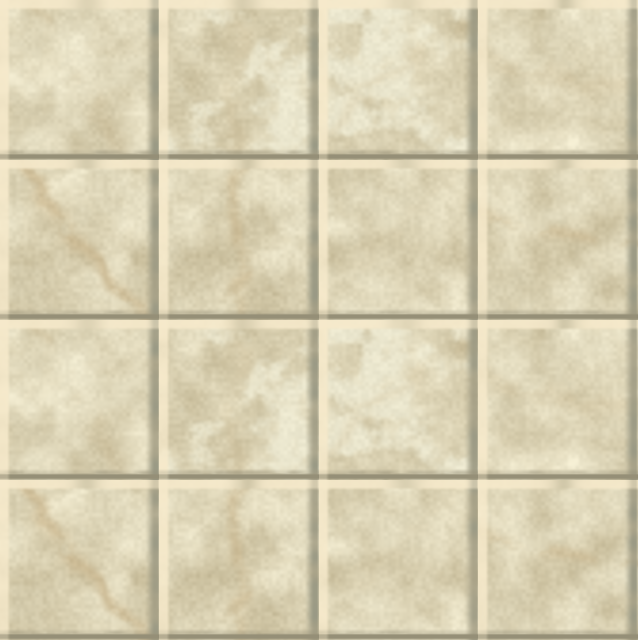
Write a Shadertoy shader that draws this texture.

```glsl
// Square beige marble tiles with a cream bevel at left and top, a grey one at right and bottom.
// Layered value noise makes clouds, grain, pale patches and tan veins;
// the marbling differs from tile to tile and recurs every second row.

#define TILES 4.0
#define ROW_PERIOD 2.0
#define LIGHT_WIDTH 0.055
#define SHADE_WIDTH 0.095
#define CLOUD_CONTRAST 0.25
#define GRAIN_CONTRAST 0.045
#define STONE vec3(0.860, 0.825, 0.705)
#define PALE  vec3(0.925, 0.910, 0.815)
#define TAN   vec3(0.790, 0.715, 0.560)
#define CREAM vec3(0.965, 0.915, 0.795)
#define SHADE vec3(0.610, 0.585, 0.485)

float hash(vec2 p) {
    return fract(sin(dot(p, vec2(127.1, 311.7))) * 43758.5453);
}

float noise(vec2 p) {
    vec2 i = floor(p), f = fract(p);
    f = f * f * (3.0 - 2.0 * f);
    float low = mix(hash(i), hash(i + vec2(1, 0)), f.x);
    float high = mix(hash(i + vec2(0, 1)), hash(i + vec2(1, 1)), f.x);
    return mix(low, high, f.y);
}

float fbm(vec2 p) {
    float sum = 0.0, weight = 0.5;
    for (int i = 0; i < 4; i++) {
        sum += weight * noise(p);
        p = p * 2.03 + 11.7;
        weight *= 0.5;
    }
    return sum / 0.9375;
}

float bell(float x, float width) {
    return exp(-x * x / (width * width));
}

// Stone surface; f runs right and down inside the tile
vec3 marble(vec2 f, vec2 cell) {
    vec2 q = f + cell * 17.3 + 3.1;
    float cloud = fbm(q * 5.0) - 0.5;
    float grain = noise(q * 42.0) - 0.5;
    vec3 color = STONE + cloud * CLOUD_CONTRAST * vec3(0.9, 1.0, 1.15);

    // Pale patches, strongest in the middle columns of even rows
    float isOdd = cell.y;
    float paleness = mix(step(abs(cell.x - 1.5), 1.0), 0.0, isOdd) * 0.75 + 0.2;
    color = mix(color, PALE, paleness * smoothstep(0.46, 0.70, fbm(q * 4.2 + 40.0)));

    // Veins, one leaning line per tile, broken up by noise
    int column = int(cell.x);
    float angle = vec4(-0.58, 0.0, 0.9, 1.75)[column];
    float strength = mix(0.25, vec4(0.75, 0.6, 0.1, 0.6)[column], isOdd);
    vec2 normal = vec2(cos(angle), sin(angle));
    float offset = dot(f - vec2(0.48, 0.46), normal) + 0.25 * (fbm(q * 3.0 + 70.0) - 0.5);
    float vein = bell(offset, 0.055) * smoothstep(0.25, 0.6, fbm(q * 6.0 + 90.0));
    color = mix(color, TAN, strength * vein);

    return color + grain * GRAIN_CONTRAST;
}

// Raised edges, lit from the upper left
vec3 bevel(vec3 color, vec2 f, vec2 cell, float px) {
    float soft = max(0.014, px);
    vec2 q = f + cell * 9.7;
    float wear = noise(q * vec2(3.0, 11.0) + 5.0);
    float wearAcross = noise(q * vec2(11.0, 2.0) + 25.0);

    // Left light band
    float left = 1.0 - smoothstep(LIGHT_WIDTH - soft, LIGHT_WIDTH + soft, f.x);
    color = mix(color, CREAM, left * (0.72 + 0.25 * wear));

    // Right shade, patchy and slightly cool, fading into the seam
    float right = smoothstep(1.0 - SHADE_WIDTH, 0.972, f.x);
    right *= 1.0 - 0.6 * smoothstep(1.0 - soft, 1.0, f.x);
    vec3 cool = SHADE + vec3(-0.01, 0.015, 0.035) * wear;
    color = mix(color, cool, right * (0.72 + 0.28 * wear));

    // Bottom shade, a thin dark line under a faint worn band
    float faint = smoothstep(0.925, 0.955, f.y) * (0.15 + 0.4 * wearAcross);
    float core = smoothstep(0.950, 0.972, f.y) * (1.0 - 0.6 * smoothstep(1.0 - soft, 1.0, f.y));
    float bottom = max(faint, core) * (1.0 - 0.35 * left);
    color = mix(color, SHADE * 0.96, bottom);

    // Top light band with a grey smudge near its middle
    float top = 1.0 - smoothstep(LIGHT_WIDTH - soft, LIGHT_WIDTH + soft, f.y);
    float smudge = bell(f.x - 0.54, 0.09) * (0.3 + 0.4 * wearAcross);
    vec3 topColor = mix(CREAM, SHADE * 1.2, smudge);
    return mix(color, topColor, top * (0.88 - 0.35 * right));
}

void mainImage(out vec4 fragColor, in vec2 fragCoord) {
    vec2 uv = fragCoord / iResolution.xy;
    vec2 p = vec2(uv.x, 1.0 - uv.y) * TILES;
    vec2 f = fract(p);
    vec2 cell = mod(floor(p), vec2(TILES, ROW_PERIOD));
    float px = TILES / iResolution.y;
    vec3 color = bevel(marble(f, cell), f, cell, px);
    fragColor = vec4(clamp(color, 0.0, 1.0), 1.0);
}
```
